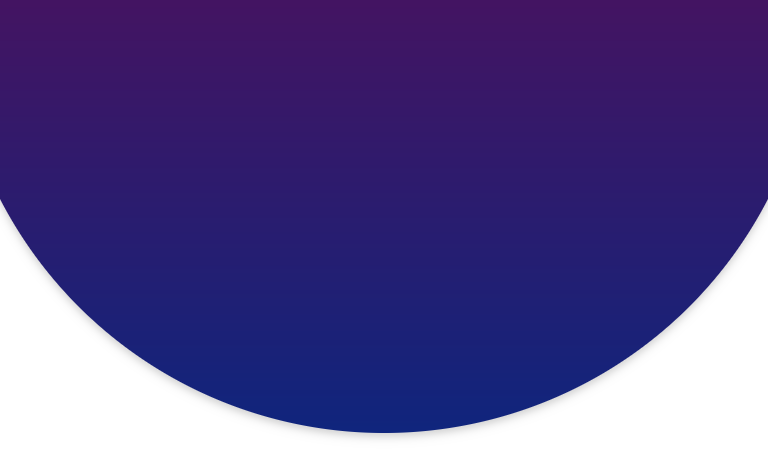
Reproduce this background procedurally as a WebGL 1 fragment shader.

```glsl
precision highp float;

// A large disc hangs from the top edge over a white page.
// It is filled with a vertical violet-to-navy gradient and casts a
// soft grey shadow, slightly lowered, along its rim.

uniform vec2 u_resolution;

const vec3 PAGE = vec3(1.0);
const vec3 VIOLET = vec3(0.264, 0.078, 0.384);
const vec3 NAVY = vec3(0.060, 0.145, 0.490);

// Lengths are fractions of the canvas height.
const vec2 DISC_CENTER = vec2(0.0, 0.998);
const float DISC_RADIUS = 0.9115;
const float SHADOW_DROP = 0.0085;
const float SHADOW_BLUR = 0.0092;
const float SHADOW_ALPHA = 0.18;

float discDistance(vec2 p, vec2 center, float radius) {
  return length(p - center) - radius;
}

// Coverage with an edge one pixel wide.
float fillMask(float dist, float pixel) {
  return clamp(0.5 - dist / pixel, 0.0, 1.0);
}

// Logistic approximation of a Gaussian-blurred edge.
float blurredMask(float dist, float sigma) {
  return 1.0 / (1.0 + exp(clamp(1.702 * dist / sigma, -30.0, 30.0)));
}

vec3 discColor(float y, float top, float bottom) {
  return mix(VIOLET, NAVY, clamp((top - y) / (top - bottom), 0.0, 1.0));
}

void main() {
  // Horizontal origin in the middle, vertical origin at the bottom.
  vec2 p = (gl_FragCoord.xy - vec2(0.5 * u_resolution.x, 0.0)) / u_resolution.y;
  float pixel = 1.0 / u_resolution.y;

  // Shadow on the page
  vec2 shadowCenter = DISC_CENTER - vec2(0.0, SHADOW_DROP);
  float shadow = blurredMask(discDistance(p, shadowCenter, DISC_RADIUS), SHADOW_BLUR);
  vec3 color = PAGE * (1.0 - SHADOW_ALPHA * shadow);

  // Gradient disc
  float disc = fillMask(discDistance(p, DISC_CENTER, DISC_RADIUS), pixel);
  vec3 fill = discColor(p.y, 1.0, DISC_CENTER.y - DISC_RADIUS);
  color = mix(color, fill, disc);

  gl_FragColor = vec4(color, 1.0);
}
```
